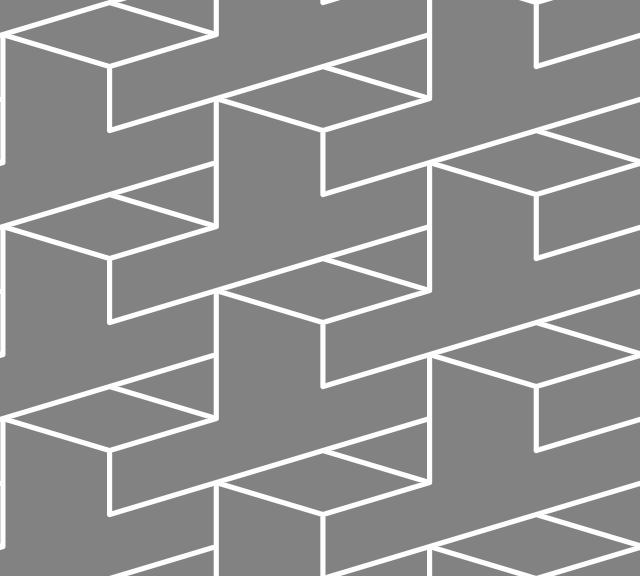
This pattern is drawn by a Shadertoy shader. Its source:

```glsl
// White outlines of stepped isometric blocks on grey, three columns by three rows.

// Distance from p to the segment a-b
float segment(vec2 p, vec2 a, vec2 b) {
    vec2 ap = p - a, ab = b - a;
    return length(ap - ab * clamp(dot(ap, ab) / dot(ab, ab), 0.0, 1.0));
}

// One block: origin at the left corner of its lid, y pointing down
float block(vec2 p) {
    vec2 left = vec2(0.0), right = vec2(1.0, 0.0);
    vec2 back = vec2(0.5, -0.15), front = vec2(0.5, 0.15);
    vec2 foot = vec2(0.5, 0.45);

    // Lid, with its rear left edge running on to the next column
    float d = segment(p, left, vec2(1.0, -0.3));
    d = min(d, segment(p, back, right));
    d = min(d, segment(p, left, front));
    d = min(d, segment(p, front, right));

    // Upright edges and the lower edge
    d = min(d, segment(p, front, foot));
    d = min(d, segment(p, foot, vec2(1.0, 0.3)));
    return min(d, segment(p, left, vec2(0.0, 0.6)));
}

void mainImage(out vec4 fragColor, in vec2 fragCoord) {
    // One unit is a column width, measured from the upper left
    float pixel = 3.0 / iResolution.x;
    vec2 p = vec2(fragCoord.x, iResolution.y - fragCoord.y) * pixel;
    p -= vec2(0.0137, 0.162);

    // Each column sits a third of a repeat lower than the last
    float column = floor(p.x);
    vec2 cell = vec2(p.x - column, mod(p.y - 0.3 * column, 0.9));

    // Nearest line among this block and its neighbours
    float d = 1.0;
    for (int i = -1; i <= 1; i++) {
        for (int j = -1; j <= 1; j++) {
            vec2 offset = vec2(float(i), 0.3 * float(i) + 0.9 * float(j));
            d = min(d, block(cell - offset));
        }
    }

    float line = clamp(0.5 + (0.0121 - d) / pixel, 0.0, 1.0);
    fragColor = vec4(vec3(mix(0.51, 0.995, line)), 1.0);
}
```
